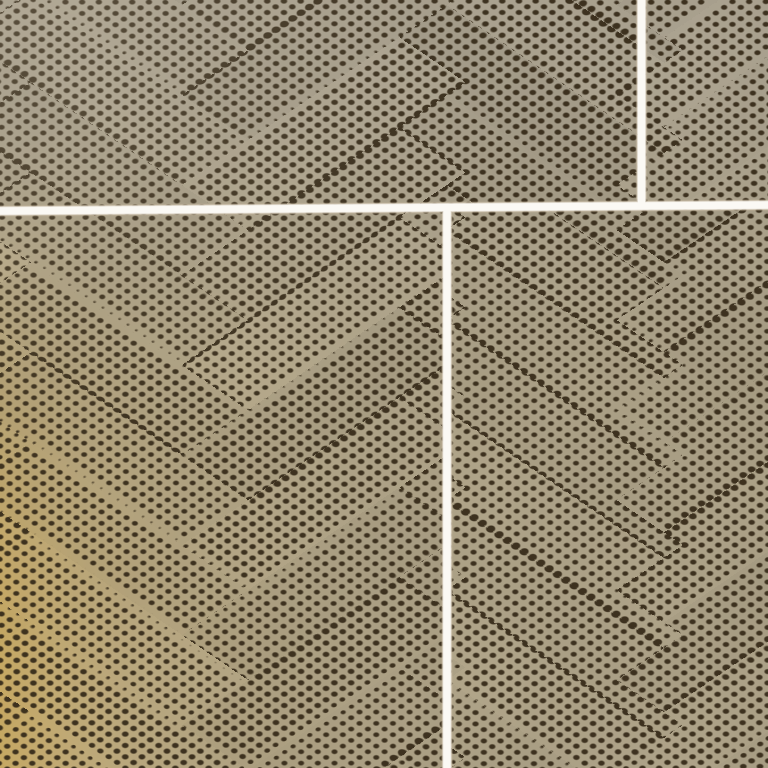
Write a three.js fragment shader that draws this texture.

```glsl
// Perforated metal panels with a herringbone of slanted planks, split by white joints.
varying vec2 vUv;

const float COLUMNS = 46.0;                    // holes across the canvas
const float SLOPE = 0.68;                      // rise of the planks and hole rows
const vec2 HOLE_RADII = vec2(0.0044, 0.0034);
const float PLANK_HEIGHT = 0.1172;             // vertical step from plank to plank
const float ZONE_WIDTH = 0.283;                // distance between herringbone folds
const vec2 FOLD_ORIGIN = vec2(0.28, 0.466);
const float SEAM_WIDTH = 0.0050;
const float JOINT_HALF = 0.0055;
const float JOINT_SOFT = 0.0016;
const float JOINT_Y = 0.7253;
const float JOINT_TILT = 0.0078;
const float JOINT_LOW_X = 0.582;
const float JOINT_HIGH_X = 0.8353;

const vec3 METAL = vec3(0.675, 0.632, 0.530);
const vec3 METAL_GREY = vec3(0.665, 0.632, 0.560);
const vec3 GOLD_GLOW = vec3(0.07, 0.00, -0.16);
const vec3 HOLE = vec3(0.225, 0.180, 0.110);
const vec3 JOINT = vec3(0.985, 0.975, 0.955);
const vec3 JOINT_RIM = vec3(0.76, 0.70, 0.60);

float hash(vec2 p) {
  vec3 q = fract(vec3(p.xyx) * vec3(0.1031, 0.1030, 0.0973));
  q += dot(q, q.yzx + 33.33);
  return fract((q.x + q.y) * q.z);
}

float gradientDot(vec2 cell, vec2 offset) {
  float angle = 6.2832 * hash(cell);
  return dot(vec2(cos(angle), sin(angle)), offset);
}

float gradientNoise(vec2 p) {
  vec2 i = floor(p), f = fract(p);
  vec2 w = f * f * f * (f * (f * 6.0 - 15.0) + 10.0);
  vec2 e = vec2(1.0, 0.0);
  return mix(mix(gradientDot(i, f), gradientDot(i + e.xy, f - e.xy), w.x),
             mix(gradientDot(i + e.yx, f - e.yx), gradientDot(i + e.xx, f - e.xx), w.x), w.y);
}

// Signed seam strength: negative closes the holes, positive widens them.
float seamEffect(float dist, vec2 id) {
  float kind = hash(id + 71.0);
  float strength = kind < 0.5 ? -0.85 * (1.0 - kind) : 0.55 * kind;
  return strength * exp(-dist * dist / (SEAM_WIDTH * SEAM_WIDTH));
}

// Returns plank id (xy) and the seam effect on hole size (z).
vec3 herringbone(vec2 p, float panel) {
  float perp = inversesqrt(1.0 + SLOPE * SLOPE);
  float amplitude = PLANK_HEIGHT / (4.0 * SLOPE);
  vec2 q = p - FOLD_ORIGIN;
  q.y += panel == 1.0 ? 0.5 * PLANK_HEIGHT : 0.0;

  // Zigzag fold nearest to this point
  float fold = floor(q.x / ZONE_WIDTH + 0.5);
  float lift = mod(fold, 2.0) * SLOPE * ZONE_WIDTH;
  float zigzag = 2.0 * abs(2.0 * fract((q.y - lift) / PLANK_HEIGHT) - 1.0) - 1.0;
  float side = q.x - fold * ZONE_WIDTH - amplitude * zigzag;

  // Planks fall in even zones and rise in odd ones
  float zone = fold + step(0.0, side);
  float direction = mod(zone, 2.0) < 0.5 ? 1.0 : -1.0;
  float t = (q.y + direction * SLOPE * (q.x - amplitude)) / PLANK_HEIGHT;
  float lineDist = abs(fract(t + 0.5) - 0.5) * PLANK_HEIGHT * perp;
  float foldDist = abs(side) * SLOPE * perp;
  vec2 offset = vec2(panel * 17.0 + 40.0, 60.0);
  float effect = seamEffect(lineDist, vec2(zone, floor(t + 0.5)) + offset);
  effect += 0.6 * seamEffect(foldDist, vec2(fold, floor(t) + 30.0) + offset);
  return vec3(vec2(zone, floor(t)) + offset, effect);
}

// Staggered oval holes, slightly displaced on each plank
float holeMask(vec2 p, vec3 plank) {
  vec2 shift = 0.35 * (vec2(hash(plank.xy), hash(plank.yx + 9.0)) - 0.5);
  vec2 lattice = COLUMNS * vec2(p.x + p.y / SLOPE, p.x - p.y / SLOPE) + shift;
  vec2 f = fract(lattice) - 0.5;
  vec2 local = vec2(f.x + f.y, SLOPE * (f.x - f.y)) * 0.5 / COLUMNS;
  float size = 1.0 + plank.z + 0.12 * (hash(plank.xy + 5.0) - 0.5);
  float r = length(local / HOLE_RADII);
  return (1.0 - smoothstep(size - 0.45, size + 0.30, r)) * smoothstep(0.1, 0.5, size);
}

void main() {
  vec2 p = vUv;

  // Panels and joints
  float toRow = p.y - JOINT_Y - JOINT_TILT * p.x;
  float upper = step(0.0, toRow);
  float toColumn = p.x - mix(JOINT_LOW_X, JOINT_HIGH_X, upper);
  float panel = 2.0 * upper + step(0.0, toColumn);
  float jointDist = min(abs(toRow), abs(toColumn));

  // Metal with a warm glow on the left, plank tone and faint wear
  vec3 plank = herringbone(p, panel);
  vec3 color = mix(METAL, METAL_GREY, smoothstep(0.45, 1.0, p.y));
  color += GOLD_GLOW * exp(-p.x * 6.0) * (1.0 - smoothstep(0.1, 0.85, p.y));
  color *= 1.0 + 0.05 * (hash(plank.xy + 2.0) - 0.5) + 0.03 * gradientNoise(p * 5.0);
  color *= 1.02 - 0.05 * p.x;

  // Holes fade a little toward the upper left
  float haze = 0.22 * (1.0 - smoothstep(0.0, 0.7, length(p - vec2(0.0, 1.0))));
  color = mix(color, HOLE, holeMask(p, plank) * (0.97 - haze));

  // White joints with a soft warm rim
  color = mix(color, JOINT_RIM, 0.7 * (1.0 - smoothstep(JOINT_HALF, JOINT_HALF + 0.003, jointDist)));
  color = mix(color, JOINT, 1.0 - smoothstep(JOINT_HALF - JOINT_SOFT, JOINT_HALF + JOINT_SOFT, jointDist));
  gl_FragColor = vec4(color, 1.0);
}
```
